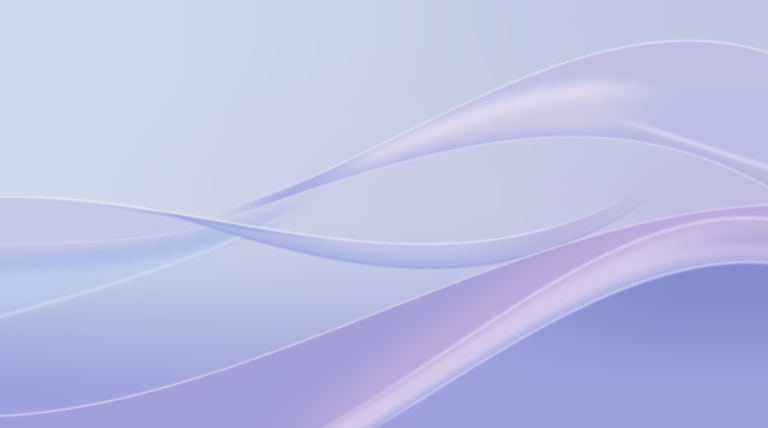
This background is drawn by a Shadertoy shader. Its source:

```glsl
// Cubic height curve through four evenly spaced heights on [x0, x1]
float curve(float x, float x0, float x1, vec4 h) {
    float t = clamp(3.0 * (x - x0) / (x1 - x0), -0.5, 3.5);
    float a = t - 1.0, b = t - 2.0, c = t - 3.0;
    return dot(h, vec4(-a * b * c / 6.0, t * b * c / 2.0, -t * a * c / 2.0, t * a * b / 6.0));
}

// Soft-edged step: 1 where d is positive
float above(float d) {
    float soft = 1.0 / iResolution.y;
    return smoothstep(-soft, soft, d);
}

// Bell-shaped glow around d = 0
float glow(float d, float width) {
    return exp(-d * d / (width * width));
}

// Fades in from a to b and out from c to d
float span(float x, float a, float b, float c, float d) {
    return smoothstep(a, b, x) * (1.0 - smoothstep(c, d, x));
}

vec3 backdrop(vec2 p) {
    vec3 sky = mix(vec3(0.81, 0.855, 0.925), vec3(0.75, 0.78, 0.895), smoothstep(0.1, 0.95, p.x));
    sky = mix(sky, vec3(0.80, 0.80, 0.905), 0.85 * glow(length((p - vec2(0.6, 0.54)) * vec2(0.8, 1.3)), 0.25));
    vec3 low = mix(vec3(0.61, 0.635, 0.86), vec3(0.66, 0.68, 0.88), p.x * 1.5);
    return mix(low, sky, smoothstep(0.05, 0.52, p.y));
}

// Pale veils fanning out at the left
vec3 leftVeils(vec3 col, vec2 p, float topEdge) {
    float fold = p.y - curve(p.x, 0.0, 0.43, vec4(0.395, 0.412, 0.46, 0.574));
    float hem = p.y - curve(p.x, 0.0, 0.456, vec4(0.26, 0.34, 0.44, 0.581));
    float fade = 1.0 - smoothstep(0.3, 0.45, p.x);
    float under = above(topEdge - p.y) * fade;
    col = mix(col, vec3(0.74, 0.80, 0.93), 0.65 * smoothstep(-0.03, 0.04, hem) * under);
    col = mix(col, vec3(0.77, 0.78, 0.91), 0.75 * above(fold) * under);
    col = mix(col, vec3(0.65, 0.70, 0.90), 0.6 * glow(fold + 0.01, 0.025) * fade);
    col = mix(col, vec3(0.83, 0.84, 0.95), 0.4 * glow(fold - 0.035 + 0.06 * p.x, 0.003) * under);
    return mix(col, vec3(0.84, 0.88, 0.97), 0.5 * glow(hem, 0.005) * fade);
}

// Broad ribbon sweeping up to the right
vec3 upperRibbon(vec3 col, vec2 p) {
    float top = curve(p.x, 0.28, 1.0, vec4(0.5, 0.684, 0.867, 0.877)) - p.y;
    float base = p.y - curve(p.x, 0.28, 1.0, vec4(0.484, 0.619, 0.68, 0.563));
    float crest = p.y - curve(p.x, 0.43, 0.833, vec4(0.588, 0.702, 0.781, 0.8));
    float crease = p.y - curve(p.x, 0.781, 1.0, vec4(0.728, 0.693, 0.651, 0.609));
    float body = above(top) * above(base) * smoothstep(0.27, 0.38, p.x);

    vec3 silk = mix(vec3(0.73, 0.745, 0.895), vec3(0.76, 0.75, 0.89), glow(crest - 0.06, 0.06));
    float lit = span(p.x, 0.36, 0.5, 0.74, 0.89);
    silk = mix(silk, vec3(0.81, 0.79, 0.905), lit * smoothstep(0.02, -0.02, crest));
    silk = mix(silk, vec3(0.89, 0.87, 0.95), 0.75 * lit * glow(crest + 0.01, 0.025));
    silk = mix(silk, vec3(0.68, 0.70, 0.89), 0.65 * glow(base, 0.025));
    silk = mix(silk, vec3(0.63, 0.67, 0.89), 0.6 * span(p.x, 0.27, 0.36, 0.38, 0.5));
    float right = smoothstep(0.78, 0.86, p.x);
    silk = mix(silk, vec3(0.74, 0.72, 0.88), 0.6 * right * above(-crease));
    silk = mix(silk, vec3(0.87, 0.85, 0.95), 0.7 * right * glow(crease, 0.008));

    col = mix(col, silk, body);
    float seen = smoothstep(0.3, 0.45, p.x);
    col = mix(col, vec3(0.88, 0.88, 0.96), 0.7 * seen * glow(top, 0.003));
    return mix(col, vec3(0.85, 0.83, 0.95), 0.65 * seen * glow(base, 0.003));
}

// Narrow ribbon hanging through the centre
vec3 hangingRibbon(vec3 col, vec2 p, float topEdge) {
    float top = topEdge - p.y;
    float base = p.y - curve(p.x, 0.195, 0.898, vec4(0.516, 0.398, 0.393, 0.609));
    float fade = span(p.x, 0.18, 0.24, 0.7, 0.89);
    vec3 silk = mix(vec3(0.66, 0.70, 0.90), vec3(0.76, 0.77, 0.91), smoothstep(0.0, 0.05, base));
    silk = mix(silk, vec3(0.73, 0.69, 0.87), smoothstep(0.55, 0.8, p.x));
    col = mix(col, silk, 0.9 * above(top) * above(base) * fade);
    float topFade = 1.0 - smoothstep(0.65, 0.86, p.x);
    col = mix(col, vec3(0.87, 0.89, 0.97), 0.75 * topFade * glow(top, 0.003));
    col = mix(col, vec3(0.56, 0.62, 0.83), 0.5 * span(p.x, 0.1, 0.25, 0.3, 0.45) * glow(top - 0.007, 0.004));
    return mix(col, vec3(0.60, 0.63, 0.87), 0.6 * fade * glow(base, 0.004));
}

// Violet slope, bright fold and blue hollow at the lower right
vec3 lowerFolds(vec3 col, vec2 p) {
    float slope = curve(p.x, 0.0, 1.0, vec4(0.028, 0.163, 0.388, 0.521)) - p.y;
    float fold = curve(p.x, 0.417, 1.0, vec4(0.0, 0.216, 0.419, 0.488)) - p.y;
    float hollow = curve(p.x, 0.488, 1.0, vec4(0.0, 0.188, 0.337, 0.386)) - p.y;

    vec3 violet = mix(vec3(0.63, 0.625, 0.855), vec3(0.67, 0.63, 0.85), p.x);
    violet = mix(violet, vec3(0.76, 0.68, 0.87), 0.8 * smoothstep(0.3, 0.55, p.x) * glow(fold, 0.08));
    col = mix(col, violet, above(slope));
    col = mix(col, vec3(0.85, 0.80, 0.94), 0.75 * glow(slope, 0.003));

    float across = clamp(fold / max(fold - hollow, 0.01), 0.0, 1.0);
    vec3 satin = mix(vec3(0.77, 0.71, 0.88), vec3(0.83, 0.79, 0.92), smoothstep(0.0, 0.4, across));
    satin = mix(satin, vec3(0.68, 0.69, 0.89), smoothstep(0.6, 1.0, across));
    satin = mix(satin, vec3(0.67, 0.63, 0.84), 0.7 * smoothstep(0.8, 1.0, p.x) * glow(across - 0.45, 0.3));
    col = mix(col, satin, above(fold));
    col = mix(col, vec3(0.88, 0.83, 0.94), 0.7 * smoothstep(0.4, 0.6, p.x) * glow(fold, 0.005));

    vec3 deep = mix(vec3(0.62, 0.64, 0.87), vec3(0.52, 0.545, 0.80), smoothstep(0.05, 0.33, p.y) * smoothstep(0.5, 0.9, p.x));
    col = mix(col, deep, above(hollow));
    return mix(col, vec3(0.77, 0.81, 0.96), 0.75 * smoothstep(0.46, 0.55, p.x) * glow(hollow, 0.004));
}

void mainImage(out vec4 fragColor, in vec2 fragCoord) {
    vec2 p = fragCoord / iResolution.xy;
    float hangTop = curve(p.x, 0.0, 0.859, vec4(0.54, 0.484, 0.43, 0.581));
    vec3 col = backdrop(p);
    col = mix(col, vec3(0.76, 0.73, 0.885), 0.8 * glow(length((p - vec2(0.97, 0.54)) * vec2(0.7, 1.2)), 0.15));
    col = leftVeils(col, p, hangTop);
    col = upperRibbon(col, p);
    col = hangingRibbon(col, p, hangTop);
    col = mix(col, vec3(0.87, 0.89, 0.96), 0.7 * glow(p.y - hangTop, 0.003) * (1.0 - smoothstep(0.2, 0.3, p.x)));
    col = lowerFolds(col, p);
    fragColor = vec4(col, 1.0);
}
```
